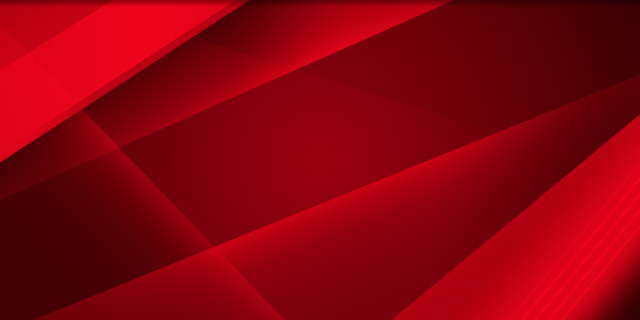
Give the GLSL for this background, as a WebGL 2 fragment shader.

```glsl
#version 300 es
precision highp float;
// Overlapping translucent red planes with glowing diagonal edges and fine corner stripes.

#define EDGE_SOFTNESS 0.003
#define GLOW_REACH 0.11
#define STRIPE_COUNT 5.0
#define STRIPE_BAND 0.16
#define FOLD_WIDTH 0.024

uniform vec2 u_resolution;
out vec4 outColor;

// Signed distance to the line a-b, positive on its left side
float side(vec2 p, vec2 a, vec2 b) {
    vec2 d = normalize(b - a);
    return dot(p - a, vec2(-d.y, d.x));
}

// Antialiased half-plane coverage
float cover(float d) {
    float w = max(EDGE_SOFTNESS, 0.75 / u_resolution.y);
    return smoothstep(-w, w, d);
}

// Light that fades away from an edge
float glow(float d, float reach) {
    return exp(-abs(d) / reach);
}

// Bell-shaped weight
float bell(float x, float center, float width) {
    float t = (x - center) / width;
    return exp(-t * t);
}

// Red tone to full colour
vec3 redTone(float r) {
    return vec3(r, 0.012 * smoothstep(0.65, 0.95, r), 0.04 * r + 0.085 * r * r);
}

void main() {
    vec2 p = gl_FragCoord.xy / u_resolution;
    p.x *= 2.0;

    // Edges of the planes
    float ribbon = side(p, vec2(0.0, 0.492), vec2(0.781, 1.0));
    float ribbonTop = side(p, vec2(0.0, 0.779), vec2(0.352, 1.0));
    float upper = side(p, vec2(0.0, 0.375), vec2(1.419, 1.0));
    float lower = side(p, vec2(0.104, 0.0), vec2(2.0, 0.766));
    float cross1 = side(p, vec2(0.0, 0.925), vec2(0.89, 0.0));
    float corner = side(p, vec2(1.224, 0.0), vec2(2.0, 0.643));
    float stripes = -side(p, vec2(1.589, 0.0), vec2(2.0, 0.492));
    float crease = side(p, vec2(0.6, 0.883), vec2(1.35, 0.65));
    float leftOfCross = cover(-cross1);
    float crossGlow = glow(cross1, GLOW_REACH);

    // Central plane, darker toward the far right
    float tone = 0.62 - 0.36 * distance(p, vec2(1.0, 0.5));
    tone -= 0.035 * cover(crease) * glow(crease, 0.15) * bell(p.x, 1.1, 0.45);
    tone = mix(tone, 0.26 + 0.36 * crossGlow, leftOfCross);

    // Plane above the upper edge
    float upperTone = 0.40 + 0.36 * glow(upper, GLOW_REACH) * bell(p.x, 0.9, 0.6);
    upperTone += 0.16 * smoothstep(0.7, 1.1, p.x);
    upperTone -= 0.06 * cover(crease) * bell(p.x, 0.7, 0.25);
    float upperLeft = 0.31 + 0.36 * crossGlow + 0.06 * glow(upper, 0.05);
    upperTone = mix(upperTone, upperLeft, leftOfCross);
    upperTone *= 1.0 - 0.25 * glow(ribbon, 0.06);
    tone = mix(tone, upperTone, cover(upper));

    // Plane below the lower edge
    float fade = 1.0 - smoothstep(1.3, 2.0, p.x);
    float lowerTone = 0.29 + 0.17 * fade;
    lowerTone += glow(lower, GLOW_REACH) * (0.08 + 0.26 * fade) * smoothstep(0.0, 1.0, p.x + 0.25);
    float lowerLeft = 0.40 + 0.17 * glow(lower, GLOW_REACH) * smoothstep(0.0, 0.6, p.x) + 0.24 * crossGlow;
    lowerTone = mix(lowerTone, lowerLeft, leftOfCross);
    tone = mix(tone, lowerTone, cover(-lower));

    // Corner plane with thin bright stripes
    float cornerTone = 0.67 + 0.20 * smoothstep(-0.16, 0.05, stripes);
    cornerTone += 0.05 * glow(corner, 0.02);
    float phase = abs(fract(stripes / STRIPE_BAND * STRIPE_COUNT) - 0.5);
    float inBand = cover(stripes) * cover(STRIPE_BAND - stripes);
    cornerTone += 0.08 * inBand * smoothstep(0.32, 0.5, phase);
    cornerTone = mix(cornerTone, 0.20, smoothstep(0.11, 0.29, stripes));
    tone = mix(tone, cornerTone, cover(-corner));

    // Bright ribbon with a darker folded rim
    float ribbonTone = 0.86 + 0.07 * bell(p.x, 0.45, 0.3) + 0.03 * leftOfCross * crossGlow;
    ribbonTone = mix(ribbonTone, 0.73, cover(FOLD_WIDTH - ribbon) * smoothstep(0.0, 0.35, p.x));
    float aboveTone = 0.76 - 0.07 * smoothstep(0.0, 0.2, ribbonTop) + 0.04 * leftOfCross;
    ribbonTone = mix(ribbonTone, aboveTone, cover(ribbonTop));
    tone = mix(tone, ribbonTone, cover(ribbon));

    // Soft shade along the top border
    tone *= 1.0 - 0.35 * smoothstep(0.975, 1.0, p.y);
    outColor = vec4(redTone(tone), 1.0);
}
```
